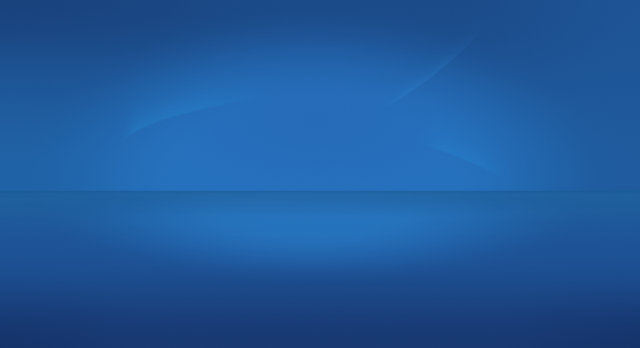
Reproduce this background procedurally as a Shadertoy shader.

```glsl
// A calm blue stage: a soft glow behind a horizon, reflected on a dim floor.
// Stacked gradients and elliptical falloffs form the light; three curved veils
// are height functions lit on their upper side. Faint noise streaks the floor.

const float HORIZON = 0.452;

float hash(vec2 p) {
    vec3 q = fract(vec3(p.xyx) * 0.1031);
    q += dot(q, q.yzx + 33.33);
    return fract((q.x + q.y) * q.z);
}

float noise(vec2 p) {
    vec2 i = floor(p), f = fract(p);
    f = f * f * (3.0 - 2.0 * f);
    return mix(mix(hash(i), hash(i + vec2(1, 0)), f.x),
               mix(hash(i + vec2(0, 1)), hash(i + vec2(1, 1)), f.x), f.y);
}

// Light that starts sharply at height 0 and fades upwards; t runs along the veil.
float veil(float height, float t, float reach) {
    float soft = 1.2 / iResolution.y;
    float ends = smoothstep(0.0, 0.3, t) * (1.0 - smoothstep(0.55, 1.0, t));
    return smoothstep(-soft, soft, height) * exp(-max(height, 0.0) / reach) * ends;
}

vec3 wall(vec2 uv) {
    // Vertical base, darker in the upper left corner
    vec3 col = mix(vec3(0.125, 0.385, 0.65), vec3(0.108, 0.295, 0.54),
                   smoothstep(0.5, 1.0, uv.y));
    col = mix(col, vec3(0.12, 0.345, 0.605), 0.7 * smoothstep(0.72, 1.0, uv.x));
    col -= vec3(0.01, 0.035, 0.05) * smoothstep(0.75, 1.0, uv.y) * smoothstep(0.5, 0.0, uv.x);

    // Broad central glow
    float d = length((uv - vec2(0.49, 0.5)) / vec2(0.42, 0.44));
    col = mix(col, vec3(0.148, 0.445, 0.745), 1.0 - smoothstep(0.45, 1.1, d));

    // Deeper blue core
    float core = length((uv - vec2(0.5, 0.66)) / vec2(0.2, 0.17));
    col -= vec3(0.0, 0.025, 0.025) * exp(-core * core);

    // Left arch
    float t = (uv.x - 0.185) / 0.258;
    float h = uv.y - 0.555 - 0.176 * pow(clamp(t, 0.0, 1.0), 0.42);
    float arch = smoothstep(0.0, 0.12, t) * (1.0 - smoothstep(0.35, 1.0, t));
    float lit = smoothstep(-0.005, 0.004, h) * exp(-max(h, 0.0) / 0.05);
    col += vec3(0.0, 0.045, 0.04) * lit * arch;

    // Rising sweep on the right
    t = (uv.x - 0.586) / 0.189;
    h = uv.y - 0.675 - 0.18 * t - 0.097 * t * t;
    col += vec3(0.012, 0.04, 0.045) * veil(h, t, 0.022);

    // Small falling sweep above the horizon
    t = (uv.x - 0.651) / 0.156;
    h = uv.y - 0.587 + 0.07 * t + 0.05 * t * t;
    col += vec3(0.0, 0.035, 0.035) * veil(h, t, 0.045);
    return col;
}

vec3 ground(vec2 uv) {
    float depth = (HORIZON - uv.y) / HORIZON;
    vec3 col = mix(vec3(0.12, 0.375, 0.62), vec3(0.115, 0.325, 0.59), smoothstep(0.0, 0.4, depth));
    col = mix(col, vec3(0.095, 0.225, 0.45), smoothstep(0.35, 1.0, depth));

    // Reflected glow, dimmed close to the horizon
    float d = length((uv - vec2(0.49, 0.39)) / vec2(0.4, 0.19));
    float glow = 1.0 - smoothstep(0.25, 1.1, d);
    vec3 light = mix(vec3(0.135, 0.405, 0.655), vec3(0.148, 0.45, 0.74), smoothstep(0.0, 0.2, depth));
    col = mix(col, light, glow);

    // Fine horizontal streaks
    float streak = noise(uv * vec2(5.0, 110.0)) - 0.5;
    col += 0.012 * streak * exp(-depth * 4.0);
    col -= vec3(0.01, 0.02, 0.025) * smoothstep(0.3, 1.0, depth)
         * smoothstep(0.25, 0.5, abs(uv.x - 0.5));
    return col;
}

void mainImage(out vec4 fragColor, in vec2 fragCoord) {
    vec2 uv = fragCoord / iResolution.xy;
    float aboveHorizon = smoothstep(-0.7, 0.7, (uv.y - HORIZON) * iResolution.y);
    vec3 col = mix(ground(uv), wall(uv), aboveHorizon);

    // Thin dark seam, then dither against banding
    float seam = (uv.y - HORIZON + 0.003) / 0.003;
    col -= 0.015 * exp(-seam * seam);
    col += (hash(fragCoord) - 0.5) / 255.0;
    fragColor = vec4(col, 1.0);
}
```
